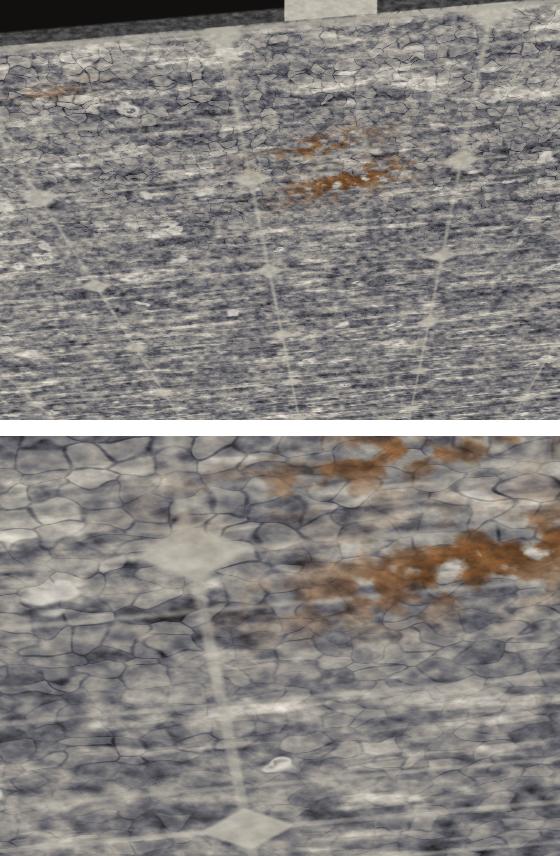
Top: the whole. Bottom: its middle third, enlarged.
Write a Shadertoy shader that draws this texture.

```glsl
// Weathered solar panel in perspective: cell grid with pale diamonds, lichen, droppings and rust.
#define HORIZON 1.660      // depth origin below the top edge, in canvas heights
#define VANISH_X 0.844     // where the column lines meet
#define TILT 0.088         // slope of the rows
#define CELL_WIDTH 0.405   // column spacing per unit of depth
#define DIAMOND 0.092      // half diagonal of the corner gaps, in cells
#define LINE_WIDTH 0.010   // half width of the grid lines, in cells
#define BAR_OFFSET 0.32    // outer busbars from the cell centre
#define FLAKE_SCALE 17.0
#define SPLAT_SCALE 3.2
#define PALE vec3(0.74, 0.72, 0.67)
#define CHALK vec3(0.83, 0.81, 0.77)
#define RUST vec3(0.40, 0.25, 0.13)

float hash(vec2 p) {
    vec3 h = fract(p.xyx * 0.1031);
    h += dot(h, h.yzx + 33.33);
    return fract((h.x + h.y) * h.z);
}

float noise(vec2 p) {
    vec2 i = floor(p), f = fract(p);
    f = f * f * (3.0 - 2.0 * f);
    vec2 e = vec2(1.0, 0.0);
    return mix(mix(hash(i), hash(i + e), f.x),
               mix(hash(i + e.yx), hash(i + 1.0), f.x), f.y);
}

float fbm(vec2 p) {
    float sum = 0.0, gain = 0.533;
    for (int i = 0; i < 4; i++) {
        sum += gain * noise(p);
        p = mat2(1.6, 1.2, -1.2, 1.6) * p + 7.3;
        gain *= 0.5;
    }
    return sum;
}

// Nearest distance, second distance and random id of scattered sites
vec3 sites(vec2 p) {
    vec3 best = vec3(9.0, 9.0, 0.0);
    for (int j = -1; j <= 1; j++)
    for (int i = -1; i <= 1; i++) {
        vec2 c = floor(p) + vec2(i, j);
        vec2 site = c + 0.15 + 0.7 * vec2(hash(c), hash(c + 71.7));
        float d = length(site - p);
        if (d < best.x) best = vec3(d, best.x, hash(c + 19.3));
        else best.y = min(best.y, d);
    }
    return best;
}

// Soft line of given half width around zero distance
float line(float d, float width, float soft) {
    return 1.0 - smoothstep(width - soft, width + soft, d);
}

// Tilted elliptical patch
float patchMask(vec2 p, vec2 centre, vec2 size) {
    p -= centre;
    p.y += 0.22 * p.x;
    return exp(-dot(p / size, p / size));
}

void mainImage(out vec4 fragColor, in vec2 fragCoord) {
    // Canvas position, measured down from the top
    vec2 q = fragCoord / iResolution.xy;
    q = vec2(q.x * 4.0 / 3.0, 1.0 - q.y);
    float drop = q.y + TILT * (q.x - 0.667);
    float depth = HORIZON - drop;
    vec2 cell = vec2((q.x - VANISH_X) / (CELL_WIDTH * depth) + 0.493, 5.655 / depth - 3.56);
    vec2 aa = fwidth(cell);
    float blur = 1.0 - smoothstep(0.1, 0.9, q.y);
    float px = 1.0 / iResolution.y;

    // Glass tone: broad stains, streaks and fine grit
    vec2 warped = cell + 0.05 * vec2(noise(cell * 19.0), noise(cell * 23.0 + 5.0));
    float grime = fbm(cell * vec2(6.0, 11.0));
    float streak = noise(vec2(cell.x * 2.2, cell.y * 21.0));
    float grit = fbm(q * vec2(75.0, 140.0));
    float tone = 0.45 + 0.32 * (grime - 0.5) + 0.18 * (streak - 0.5) + 0.52 * (grit - 0.5);

    // Lichen flakes, thinning toward the lower edge
    vec3 flake = sites(warped * vec2(0.9, 1.1) * FLAKE_SCALE);
    float cover = smoothstep(0.04, 0.2, flake.y - flake.x) * smoothstep(0.4, 0.5, flake.z);
    cover *= mix(0.25, 0.7, blur);
    tone = mix(tone, 0.44 + 0.22 * flake.z + 0.3 * (grit - 0.5), cover);
    tone -= 0.10 * blur * (1.0 - smoothstep(0.0, 0.12, flake.y - flake.x));
    tone += 0.18 * smoothstep(0.56, 0.75, fbm(cell * vec2(4.0, 17.0) + 31.0));
    vec3 color = tone * mix(vec3(0.98, 0.98, 1.06), vec3(1.03, 1.0, 0.95), smoothstep(0.32, 0.62, tone));

    // Gaps between cells, three busbars and corner diamonds
    vec2 f = abs(fract(cell) - 0.5);
    vec2 gap = 0.5 - f;
    float bar = min(f.y, abs(f.y - BAR_OFFSET));
    vec2 soft = aa + 0.008 * blur;
    float wear = 0.55 + 0.45 * noise(cell * 13.0);
    float grid = max(line(gap.x, LINE_WIDTH, soft.x), line(gap.y, LINE_WIDTH, soft.y));
    grid = max(0.72 * grid, 0.6 * line(bar, LINE_WIDTH * 0.8, soft.y));
    float corner = line(gap.x + gap.y, DIAMOND, soft.x + soft.y);
    color = mix(color, PALE * (0.88 + 0.2 * grit), max(grid * wear, corner * 0.92));

    // Rust and yellow stains
    float rust = patchMask(q, vec2(0.83, 0.43), vec2(0.15, 0.032))
               + 0.8 * patchMask(q, vec2(0.77, 0.345), vec2(0.14, 0.027))
               + 0.4 * patchMask(q, vec2(0.12, 0.22), vec2(0.11, 0.022));
    rust *= smoothstep(0.36, 0.62, fbm(q * vec2(45.0, 75.0) + 9.0));
    color = mix(color, RUST * (0.5 + 1.1 * grit), min(rust, 0.9));

    // Chalky droppings, some with a speckled core
    vec3 splat = sites(warped * SPLAT_SCALE);
    float radius = mix(0.06, 0.19, fract(splat.z * 17.0));
    float rim = splat.x - radius + 0.16 * (noise(cell * 34.0) - 0.5);
    float spot = line(rim, 0.0, 0.02 + SPLAT_SCALE * aa.y) * step(0.62, splat.z);
    float core = line(splat.x, radius * 0.55, 0.03) * step(0.8, splat.z);
    spot *= 1.0 - core * smoothstep(0.4, 0.55, grit);
    color = mix(color, CHALK * (0.85 + 0.3 * grit), spot * 0.85);

    // Upper frame: dark backdrop, dusty rail, bright bracket and lip
    float left = 1.0 - smoothstep(0.677 - px, 0.677 + px, q.x);
    float right = smoothstep(0.898 - px, 0.898 + px, q.x);
    float rail = smoothstep(0.016, 0.024, drop);
    vec3 frame = mix(vec3(0.07, 0.06, 0.06), vec3(0.30) * (0.4 + grit), rail);
    frame = mix(PALE * (0.9 + 0.2 * grit), frame, max(left, right));
    color = mix(frame, color, smoothstep(0.052 - px, 0.052 + px, drop));
    color = mix(color, PALE * 0.92, 0.8 * line(abs(drop - 0.060), 0.006, 0.003 + px));

    fragColor = vec4(clamp(color, 0.0, 1.0), 1.0);
}
```
